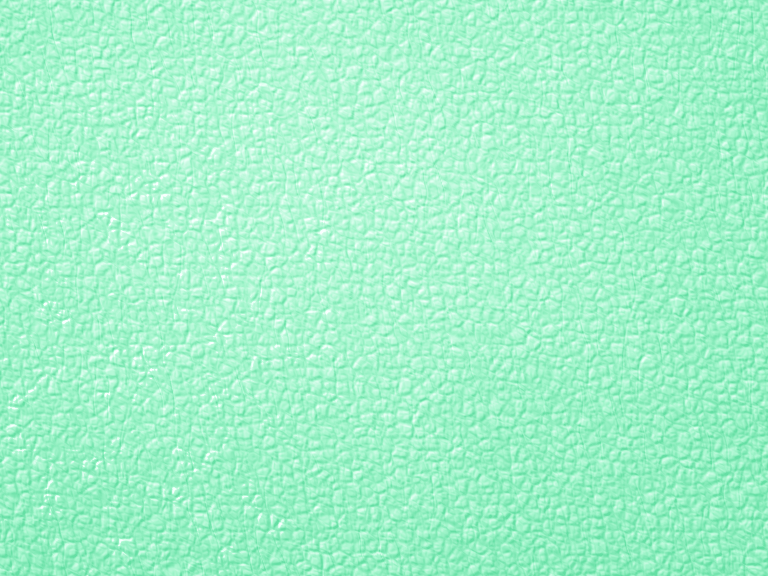
This texture is drawn by a Shadertoy shader. Its source:

```glsl
const vec3 SHADE = vec3(0.50, 0.91, 0.71);
const vec3 MINT = vec3(0.64, 0.96, 0.80);
const vec3 SHINE = vec3(0.84, 0.99, 0.92);
const float MINT_TONE = 0.41;       // tone at which the ramp reaches MINT

const float PEBBLE_SCALE = 50.0;    // large grains per canvas height
const float GRAIN_SCALE = 92.0;     // small grains per canvas height
const float GRAIN_HEIGHT = 0.42;
const float SIZE_SPREAD = 0.34;     // how far big cells push small ones
const float DOME_WIDTH = 0.62;
const float WARP = 0.006;
const vec2 WRINKLE_SCALE = vec2(34.0, 11.0);
const float WRINKLE_DEPTH = 0.30;
const float SLANT = 0.18;

const vec2 LIGHT_DIR = vec2(-0.6, 0.8);
const float SLOPE_STEP = 0.0021;
const float SLOPE_GAIN = 0.58;
const float CREASE_GAIN = 0.22;
const float GLINT_GAIN = 0.55;
const vec2 GLOW_CENTER = vec2(0.40, 0.72);
const float GLOW_RADIUS = 0.65;
const float GLOW_LOW = 0.07;
const float GLOW_HIGH = 0.60;

vec2 hash2(vec2 p) {
    vec3 q = fract(p.xyx * vec3(0.1031, 0.1030, 0.0973));
    q += dot(q, q.yzx + 33.33);
    return fract((q.xx + q.yz) * q.zy);
}

float cornerSlope(vec2 cell, vec2 offset) {
    return dot(hash2(cell) * 2.0 - 1.0, offset);
}

float gradientNoise(vec2 p) {
    vec2 i = floor(p), f = fract(p);
    vec2 u = f * f * f * (f * (f * 6.0 - 15.0) + 10.0);
    vec2 e = vec2(1.0, 0.0);
    return mix(mix(cornerSlope(i, f), cornerSlope(i + e, f - e), u.x),
               mix(cornerSlope(i + e.yx, f - e.yx), cornerSlope(i + 1.0, f - 1.0), u.x), u.y);
}

// Domes of uneven size, parted by the creases between weighted cells
float domes(vec2 p) {
    vec2 base = floor(p);
    float nearest = 9.0, second = 9.0, height = 0.0;
    for (int y = -1; y <= 1; y++) {
        for (int x = -1; x <= 1; x++) {
            vec2 cell = base + vec2(x, y);
            float size = hash2(cell + 71.0).x;
            vec2 center = cell + 0.5 + 0.85 * (hash2(cell) - 0.5);
            float d = length(p - center) - SIZE_SPREAD * size * size;
            if (d < nearest) {
                second = nearest;
                nearest = d;
                height = mix(0.55, 1.15, size);
            } else {
                second = min(second, d);
            }
        }
    }
    return height * smoothstep(0.0, DOME_WIDTH, second - nearest);
}

// Leather surface: pebbles, fine grain and steep wrinkles
float surface(vec2 p) {
    p.x += SLANT * p.y;
    vec2 warped = p + WARP * vec2(gradientNoise(p * 31.0), gradientNoise(p * 31.0 + 57.0));
    float wrinkle = 1.0 - smoothstep(0.0, 0.09, abs(gradientNoise(warped * WRINKLE_SCALE)));
    return domes(warped * PEBBLE_SCALE)
         + GRAIN_HEIGHT * domes(warped * GRAIN_SCALE + 19.0)
         - WRINKLE_DEPTH * wrinkle;
}

vec3 toneColor(float tone) {
    vec3 low = mix(SHADE, MINT, tone / MINT_TONE);
    vec3 high = mix(MINT, SHINE, (tone - MINT_TONE) / (1.0 - MINT_TONE));
    return tone < MINT_TONE ? low : high;
}

void mainImage(out vec4 fragColor, in vec2 fragCoord) {
    vec2 uv = fragCoord / iResolution.xy;
    vec2 p = fragCoord / iResolution.y;

    // Broad light falling off to the edges
    vec2 q = (uv - GLOW_CENTER) / GLOW_RADIUS;
    float tone = mix(GLOW_LOW, GLOW_HIGH, exp(-dot(q, q)));
    tone += 0.06 * gradientNoise(p * 5.0);

    // Relief lit from the upper left
    vec2 stepToLight = LIGHT_DIR * SLOPE_STEP;
    float slope = surface(p - stepToLight) - surface(p + stepToLight);
    tone += SLOPE_GAIN * slope + CREASE_GAIN * (surface(p) - 0.55);

    // Glossy glints, mostly on the left
    float gloss = (1.0 - smoothstep(0.15, 0.65, uv.x)) * (1.0 - smoothstep(0.5, 1.0, uv.y));
    gloss *= smoothstep(-0.1, 0.4, gradientNoise(p * 17.0 + 8.0));
    tone += GLINT_GAIN * gloss * smoothstep(0.3, 0.7, slope);

    fragColor = vec4(clamp(toneColor(clamp(tone, -0.3, 1.4)), 0.0, 1.0), 1.0);
}
```
